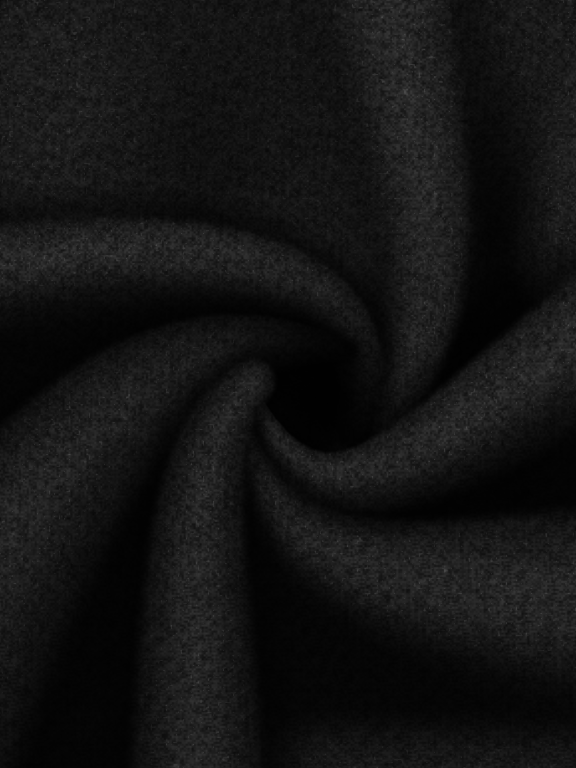
Write a Shadertoy shader that draws this texture.

```glsl
// Black felt cloth twisted into a spiral of soft folds around a dark hollow.
// Each fold is a tapered band around a cubic curve, shaded across its width
// and painted back to front with contact shadows; noise adds the fibres.
#define CURVE_STEPS 20
#define SHADOW_DEPTH 0.62
#define SHADOW_REACH 0.75
#define FLOOR_TONE 0.022
#define LIGHT_GAIN 1.16
#define GRAIN_AMOUNT 0.70
#define GRAIN_SCALE 290.0
#define NAP_AMOUNT 0.42
#define NAP_SCALE 110.0
#define SPARK_AMOUNT 0.09

float hash(vec2 p) {
    return fract(sin(dot(p, vec2(127.1, 311.7))) * 43758.5453);
}

float noise(vec2 p) {
    vec2 cell = floor(p), f = fract(p);
    f = f * f * (3.0 - 2.0 * f);
    return mix(mix(hash(cell), hash(cell + vec2(1, 0)), f.x),
               mix(hash(cell + vec2(0, 1)), hash(cell + vec2(1, 1)), f.x), f.y);
}

// Soft round spot, 1 at its centre
float spot(vec2 p, vec2 centre, vec2 radius) {
    vec2 d = (p - centre) / radius;
    return exp(-dot(d, d));
}

vec2 cubic(vec2 a, vec2 b, vec2 c, vec2 d, float t) {
    float u = 1.0 - t;
    return u * u * u * a + 3.0 * u * t * (u * b + t * c) + t * t * t * d;
}

// Returns the signed offset from the curve and the position along it
vec2 curveCoords(vec2 p, vec2 a, vec2 b, vec2 c, vec2 d) {
    vec2 start = a, nearest = vec2(1e3, 0.0);
    for (int i = 1; i <= CURVE_STEPS; i++) {
        vec2 end = cubic(a, b, c, d, float(i) / float(CURVE_STEPS));
        vec2 dir = end - start, v = p - start;
        float h = clamp(dot(v, dir) / dot(dir, dir), 0.0, 1.0);
        float dist = length(v - h * dir);
        if (dist < abs(nearest.x)) {
            float side = dir.x * v.y - dir.y * v.x < 0.0 ? -1.0 : 1.0;
            nearest = vec2(side * dist, (float(i) - 1.0 + h) / float(CURVE_STEPS));
        }
        start = end;
    }
    return nearest;
}

// width: half width at both ends; soft: edge blur on the negative and positive
// side; light: ridge position, ridge spread, strength at both ends
float paintFold(float tone, vec2 p, vec2 a, vec2 b, vec2 c, vec2 d,
                vec2 width, vec2 soft, vec4 light) {
    vec2 q = curveCoords(p, a, b, c, d);
    float s = q.x / mix(width.x, width.y, q.y);
    float ridge = (s - light.x) / light.y;
    float strength = LIGHT_GAIN * mix(light.z, light.w, q.y * q.y * q.y);
    float cloth = FLOOR_TONE + strength * exp(-ridge * ridge);
    float blur = mix(soft.x, soft.y, smoothstep(-0.3, 0.3, s));
    float cover = smoothstep(0.0, blur, 1.04 - abs(s));
    // Crisper edges cast deeper shadows
    float shadow = (1.0 - blur) * (1.0 - smoothstep(0.9, 1.0 + SHADOW_REACH, abs(s)));
    return mix(tone * (1.0 - SHADOW_DEPTH * shadow), cloth, cover);
}

// Flat cloth behind the folds
float backdrop(vec2 p) {
    float upper = 1.0 - smoothstep(0.42, 0.62, p.y);
    float tone = FLOOR_TONE + 0.058 * upper;
    tone += 0.030 * spot(p, vec2(0.10, 0.16), vec2(0.16, 0.26));
    tone -= 0.020 * spot(p, vec2(0.34, 0.30), vec2(0.12, 0.20));
    tone += 0.020 * spot(p, vec2(0.85, 0.02), vec2(0.20, 0.14));
    tone -= 0.058 * spot(p, vec2(0.87, 0.42), vec2(0.065, 0.24));
    tone += 0.045 * spot(p, vec2(1.00, 0.34), vec2(0.06, 0.22));
    tone += 0.070 * smoothstep(1.22, 1.33, p.y) * smoothstep(0.42, 0.56, p.x);
    return max(tone, 0.014);
}

void mainImage(out vec4 fragColor, in vec2 fragCoord) {
    // Canvas widths, measured down from the upper left corner
    vec2 p = vec2(fragCoord.x, iResolution.y - fragCoord.y) / iResolution.x;
    float tone = backdrop(p);

    // Upper right fold, upper left arm, lower left fold
    tone = paintFold(tone, p, vec2(0.64, -0.05), vec2(0.68, 0.26), vec2(0.83, 0.57),
        vec2(0.59, 0.78), vec2(0.165, 0.05), vec2(0.30, 0.90), vec4(-0.2, 0.75, 0.112, 0.055));
    tone = paintFold(tone, p, vec2(-0.05, 0.497), vec2(0.38, 0.412), vec2(0.695, 0.47),
        vec2(0.61, 0.745), vec2(0.107, 0.036), vec2(0.22, 0.40), vec4(-0.35, 0.68, 0.112, 0.005));
    tone = paintFold(tone, p, vec2(-0.174, 1.337), vec2(0.104, 0.694), vec2(0.347, 0.555),
        vec2(0.60, 0.61), vec2(0.217, 0.02), vec2(0.18, 0.35), vec4(-0.15, 0.75, 0.098, 0.0));

    // Hollow at the centre
    tone *= 1.0 - 0.85 * spot(p, vec2(0.55, 0.69), vec2(0.10, 0.12));

    // Lower right sheet, right arm, bottom fold
    tone = paintFold(tone, p, vec2(1.11, 1.095), vec2(0.80, 1.04), vec2(0.503, 1.06),
        vec2(0.43, 0.77), vec2(0.232, 0.03), vec2(0.85, 0.20), vec4(0.2, 0.70, 0.104, 0.075));
    tone = paintFold(tone, p, vec2(1.076, 0.58), vec2(0.764, 0.78), vec2(0.565, 0.98),
        vec2(0.44, 0.70), vec2(0.136, 0.018), vec2(0.40, 0.18), vec4(0.3, 0.70, 0.110, 0.075));
    tone = paintFold(tone, p, vec2(0.344, 1.39), vec2(0.339, 0.972), vec2(0.322, 0.76),
        vec2(0.438, 0.662), vec2(0.132, 0.045), vec2(0.28, 0.28), vec4(0.0, 0.74, 0.100, 0.100));

    // Felt nap, fine grain and scattered bright fibres
    float nap = noise(p * NAP_SCALE) - 0.5;
    float grain = noise(p * GRAIN_SCALE) - 0.5;
    float spark = smoothstep(0.80, 1.0, noise(p * GRAIN_SCALE * 0.8 + 37.0));
    float fibres = smoothstep(0.03, 0.12, tone);
    tone *= 1.0 + NAP_AMOUNT * nap + GRAIN_AMOUNT * grain;
    tone += SPARK_AMOUNT * spark * fibres;
    fragColor = vec4(vec3(max(tone, 0.0)), 1.0);
}
```
